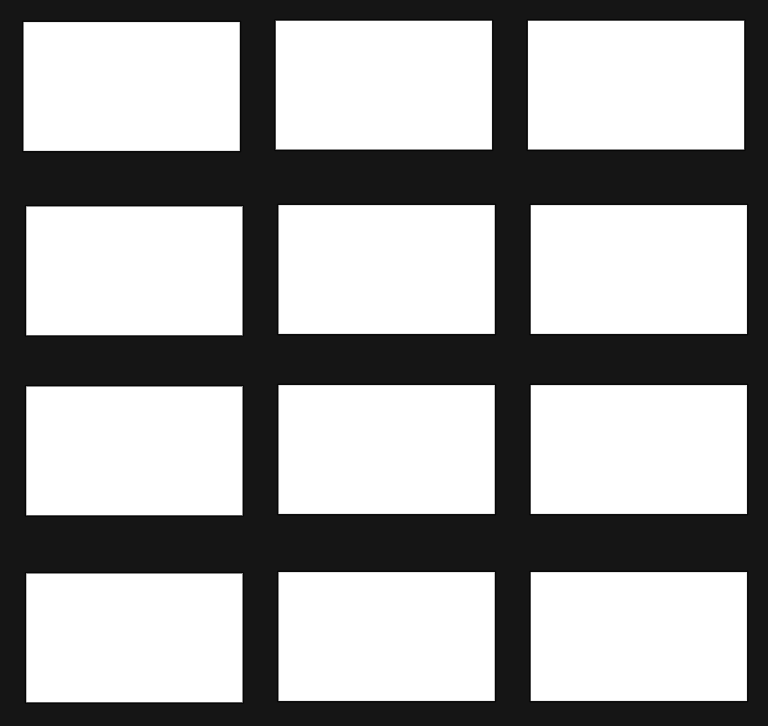
A Shadertoy shader for this pattern:

```glsl
// Draws a 3 by 4 grid of white panels with thin dark rims on a charcoal ground.

const int COLUMNS = 3;
const int ROWS = 4;
const vec3 CHARCOAL = vec3(0.082);
const vec3 RIM_DARK = vec3(0.02);
const vec3 PANEL_WHITE = vec3(1.0);

// Lengths are fractions of the canvas width.
const vec2 PANEL_HALF_SIZE = vec2(0.1408, 0.0839);
const float FIRST_COLUMN = 0.1750;
const float COLUMN_PITCH = 0.3284;
const float ROW_HEIGHTS[ROWS] = float[](0.1165, 0.3600, 0.5944, 0.8345);
const float TOP_ROW_SHIFT = -0.0036;
const float LEFT_COLUMN_DROP = -0.0018;
const float RIM_WIDTH = 0.0020;

// Signed distance to an axis-aligned box.
float boxDistance(vec2 p, vec2 halfSize) {
    vec2 q = abs(p) - halfSize;
    return length(max(q, 0.0)) + min(max(q.x, q.y), 0.0);
}

// Panel centre, including the slight misalignment of the top row and left column.
vec2 panelCentre(int column, int row) {
    vec2 centre = vec2(FIRST_COLUMN + COLUMN_PITCH * float(column), ROW_HEIGHTS[row]);
    if (row == ROWS - 1) centre.x += TOP_ROW_SHIFT;
    if (column == 0) centre.y += LEFT_COLUMN_DROP;
    return centre;
}

// Distance to the nearest panel.
float panelDistance(vec2 p) {
    float nearest = 1.0;
    for (int row = 0; row < ROWS; row++) {
        for (int column = 0; column < COLUMNS; column++) {
            vec2 offset = p - panelCentre(column, row);
            nearest = min(nearest, boxDistance(offset, PANEL_HALF_SIZE));
        }
    }
    return nearest;
}

// Smooth coverage of the area where the distance is below the edge.
float coverage(float dist, float edge, float softness) {
    return 1.0 - smoothstep(edge - softness, edge + softness, dist);
}

void mainImage(out vec4 fragColor, in vec2 fragCoord) {
    vec2 p = fragCoord / iResolution.x;
    float softness = 0.7 / iResolution.x;
    float dist = panelDistance(p);

    // Rim first, then the panel over it.
    vec3 color = mix(CHARCOAL, RIM_DARK, coverage(dist, RIM_WIDTH, softness));
    color = mix(color, PANEL_WHITE, coverage(dist, 0.0, softness));
    fragColor = vec4(color, 1.0);
}
```
